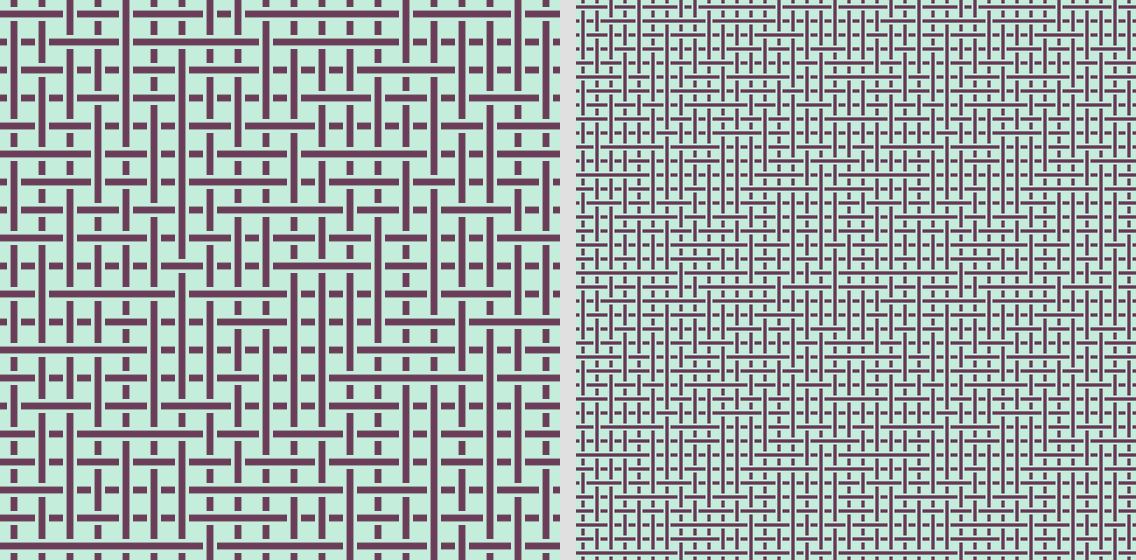
Left: one tile. Right: repeated 2 by 2.
Give the GLSL for this pattern, as a three.js fragment shader.

```glsl
// Random lattice weave: 20 x 20 crossings of thin straight strands on a pale ground.
// At each crossing a hash picks the strand that runs over; the other one is cut
// short on both sides, leaving a clear gap.

varying vec2 vUv;

const float REPEATS = 20.0;        // crossings across and up
const float STRAND_WIDTH = 0.245;  // in cells
const float GAP_WIDTH = 0.5;       // in cells, cut out of the lower strand
const vec3 GROUND = vec3(0.77, 0.93, 0.86);
const vec3 STRAND = vec3(0.42, 0.24, 0.35);

float hash(vec2 p) {
  return fract(sin(dot(p, vec2(127.1, 311.7))) * 43758.5453);
}

// Smooth coverage of a centred band of the given width.
float band(float offset, float width, float blur) {
  return clamp(0.5 + (0.5 * width - abs(offset)) / blur, 0.0, 1.0);
}

// One crossing: x runs along the upper strand, y along the lower one.
float crossing(vec2 p, vec2 blur) {
  float upper = band(p.y, STRAND_WIDTH, blur.y);
  float lower = band(p.x, STRAND_WIDTH, blur.x) * (1.0 - band(p.y, GAP_WIDTH, blur.y));
  return max(upper, lower);
}

void main() {
  vec2 grid = vUv * REPEATS;
  vec2 blur = max(fwidth(grid), vec2(0.0001));
  vec2 cell = mod(floor(grid), REPEATS);
  vec2 local = fract(grid) - 0.5;

  // Swap the axes where the vertical strand is on top.
  bool verticalOver = hash(cell) > 0.5;
  float coverage = verticalOver ? crossing(local.yx, blur.yx) : crossing(local, blur);

  gl_FragColor = vec4(mix(GROUND, STRAND, coverage), 1.0);
}
```
